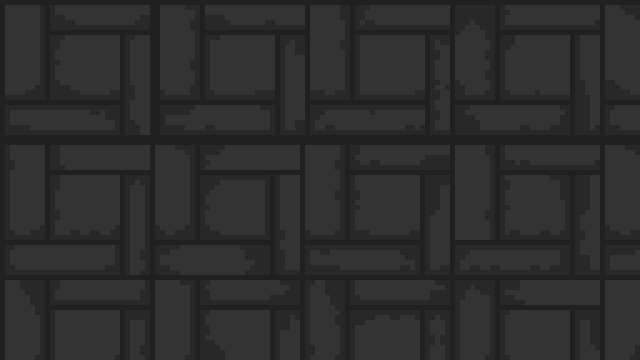
Write a WebGL 2 fragment shader that draws this texture.

```glsl
#version 300 es
precision highp float;
// Dark pinwheel paving in blocky cells: four bricks turn around a square stone.
// Each repeat is about 30 by 27.5 cells on a 72-cell-high canvas; shaded rims
// and chipped corners vary from stone to stone by hash.

uniform vec2 u_resolution;
out vec4 fragColor;

float hash(vec3 p) {
    p = fract(p * vec3(0.1031, 0.1030, 0.0973));
    p += dot(p, p.yzx + 33.33);
    return fract((p.x + p.y) * p.z);
}

// Brightness of one stone, or the grout value outside it.
// box: left, top, right, bottom; rim: usual shaded width on those sides.
float stone(vec2 cell, vec4 box, vec4 rim, vec3 id, float grout) {
    if (any(lessThan(cell, box.xy)) || any(greaterThanEqual(cell, box.zw))) return grout;

    // Some stones gain or lose a shaded side
    for (int side = 0; side < 4; side++) {
        float flip = step(0.86, hash(id + vec3(7.0, 3.0, 20.0 + float(side))));
        rim[side] = abs(rim[side] - flip);
    }
    vec2 low = cell - box.xy - rim.xy;
    vec2 high = box.zw - 1.0 - cell - rim.zw;
    vec2 inset = min(low, high);
    if (min(inset.x, inset.y) < 0.0) return 0.155;

    // Stepped corner chips
    vec2 nearHigh = step(high, low);
    vec2 nearRim = mix(rim.xy, rim.zw, nearHigh);
    float chance = hash(id + vec3(nearHigh * 17.0, 41.0));
    float reach = 6.5 * chance * chance * max(nearRim.x, nearRim.y);
    float slope = hash(id + vec3(nearHigh * 11.0, 67.0)) < 0.6 ? 2.0 : 0.7;
    if (inset.x + slope * inset.y < reach - 0.7) return 0.155;

    // Short chips along the shaded sides
    bool upright = inset.x < inset.y;
    float along = floor((upright ? cell.y : cell.x) / 2.0);
    float depth = upright ? inset.x : inset.y;
    float worn = upright ? nearRim.x : nearRim.y;
    float chip = hash(id * 3.0 + vec3(along, nearHigh * 5.0 + 90.0));
    return depth < 0.5 && worn > 0.5 && chip > 0.84 ? 0.155 : 0.2;
}

float paving(vec2 p) {
    const vec4 boxes[5] = vec4[5](
        vec4(1, 1, 9, 20), vec4(10, 1, 30, 6), vec4(10, 7, 24, 20),
        vec4(25, 7, 30, 27), vec4(1, 21, 24, 27));
    const vec4 rims[5] = vec4[5](
        vec4(0, 0, 1, 1), vec4(1, 0, 0, 1), vec4(1, 0, 0, 1),
        vec4(1, 1, 0, 1), vec4(1, 0, 1, 1));

    // Rows alternate 28 and 27 cells; the middle of the top row sits one cell over
    vec2 cell = floor(p);
    float row = max(floor((cell.y - 0.25) / 27.3), 0.0);
    cell.y -= floor(27.5 * row + 0.5);
    if (row < 0.5 && cell.x > 30.0 && cell.x < 90.0) cell.x -= 1.0;
    float column = floor(cell.x / 30.0);
    cell.x -= 30.0 * column;

    float shade = 0.127;
    for (int i = 0; i < 5; i++) {
        vec3 id = vec3(column * 13.0 + 5.0, row * 29.0 + 2.0, float(i) * 7.0 + 1.0);
        shade = stone(cell, boxes[i], rims[i], id, shade);
    }
    return shade;
}

void main() {
    // Four samples per pixel smooth the cell edges at any size
    float shade = 0.0;
    for (int i = 0; i < 4; i++) {
        vec2 offset = vec2(i % 2, i / 2) * 0.5 - 0.25;
        vec2 uv = (gl_FragCoord.xy + offset) / u_resolution.y;
        shade += 0.25 * paving(vec2(uv.x, 1.0 - uv.y) * 72.0);
    }
    fragColor = vec4(vec3(shade), 1.0);
}
```
